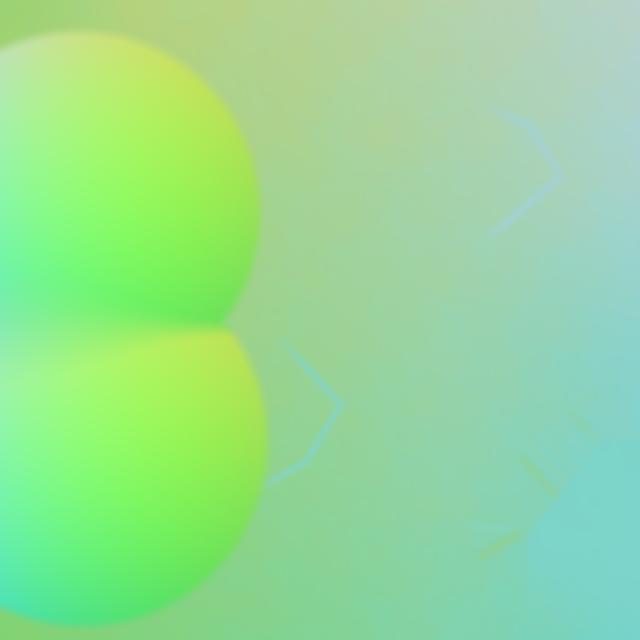
A three.js fragment shader for this texture map:

```glsl
// Two soft green globes against a pastel gradient with faint bent streaks and a stepped teal patch.
varying vec2 vUv;

vec2 hashGradient(vec2 cell) {
  float angle = 6.2832 * fract(sin(dot(cell, vec2(127.1, 311.7))) * 43758.5);
  return vec2(cos(angle), sin(angle));
}

float gradientNoise(vec2 p) {
  vec2 i = floor(p), f = fract(p);
  vec2 u = f * f * f * (f * (f * 6.0 - 15.0) + 10.0);
  vec2 e = vec2(0.0, 1.0);
  float low = mix(dot(hashGradient(i), f), dot(hashGradient(i + e.yx), f - e.yx), u.x);
  float high = mix(dot(hashGradient(i + e), f - e), dot(hashGradient(i + e.yy), f - e.yy), u.x);
  return mix(low, high, u.y);
}

float segmentDistance(vec2 p, vec2 a, vec2 b) {
  vec2 along = b - a;
  return length(p - a - along * clamp(dot(p - a, along) / dot(along, along), 0.0, 1.0));
}

// Soft line that fades out towards both ends
float streak(vec2 p, vec2 a, vec2 b, float width) {
  float ends = smoothstep(0.0, 0.03, distance(p, a)) * smoothstep(0.0, 0.03, distance(p, b));
  return ends * (1.0 - smoothstep(0.1 * width, width, segmentDistance(p, a, b)));
}

// Bent line through four points
float chevron(vec2 p, vec2 a, vec2 b, vec2 c, vec2 d) {
  float dist = min(segmentDistance(p, a, b), min(segmentDistance(p, b, c), segmentDistance(p, c, d)));
  float ends = smoothstep(0.0, 0.08, distance(p, a)) * smoothstep(0.0, 0.05, distance(p, d));
  return ends * (1.0 - smoothstep(0.001, 0.011, dist));
}

// Shading over a globe, with n as its local position
vec3 globeColor(vec2 n) {
  return vec3(0.54 + 0.26 * n.y + 0.05 * n.x,
              0.985 - 0.105 * dot(n, n),
              0.46 - 0.35 * n.x + 0.23 * n.x * n.x + 0.07 * n.y * n.y);
}

vec3 backdrop(vec2 p) {
  vec3 color = vec3(0.51 + 0.2 * p.y, 0.825, 0.45 + 0.2 * p.x + 0.15 * p.x * p.x);
  color.r -= 0.1 * (1.0 - smoothstep(0.0, 0.25, p.x)) * smoothstep(0.8, 1.0, p.y);
  color.r -= 0.06 * smoothstep(0.65, 1.0, p.x) * (1.0 - smoothstep(0.4, 0.75, p.y));
  // Blotchy mottling
  float mottle = gradientNoise(p * 12.0) + 0.6 * gradientNoise(p * 31.0 + 7.0);
  return color + mottle * vec3(0.018, -0.004, -0.026);
}

// Teal corner with a stair-stepped diagonal side
float steppedPatch(vec2 p) {
  float row = p.y * 64.0;
  float stepY = (floor(row) + smoothstep(0.85, 1.0, fract(row))) / 64.0;
  float edge = max(0.823, 0.9375 + (stepY - 0.3) * 0.787);
  float inside = smoothstep(edge - 0.002, edge + 0.002, p.x);
  inside *= 1.0 - smoothstep(0.311, 0.314, p.y);
  return inside * smoothstep(-0.05, 0.16, p.y + 0.5 * (p.x - 0.9));
}

void main() {
  vec2 p = vUv;
  vec3 color = backdrop(p);

  // Faint diagonal ribbing around the patch
  float ribArea = smoothstep(0.75, 0.88, p.x) * (1.0 - smoothstep(0.28, 0.4, p.y));
  color += 0.008 * ribArea * sin((p.x + p.y * 0.95) * 170.0) * vec3(1.0, 0.0, -1.0);
  color = mix(color, vec3(0.49, 0.83, 0.79), 0.9 * steppedPatch(p));

  // Olive dashes and a pale dash beside the patch
  float olive = streak(p, vec2(0.735, 0.118), vec2(0.825, 0.177), 0.015);
  olive += 0.7 * streak(p, vec2(0.800, 0.300), vec2(0.880, 0.215), 0.013);
  olive += 0.4 * streak(p, vec2(0.875, 0.370), vec2(0.943, 0.303), 0.014);
  color = mix(color, vec3(0.56, 0.81, 0.58), 0.75 * olive);
  float pale = streak(p, vec2(0.700, 0.182), vec2(0.825, 0.170), 0.012);
  color = mix(color, vec3(0.52, 0.83, 0.77), 0.4 * pale);

  // Bent streaks
  float upperBend = chevron(p, vec2(0.745, 0.840), vec2(0.827, 0.805), vec2(0.877, 0.724), vec2(0.753, 0.620));
  color = mix(color, vec3(0.64, 0.82, 0.84), 0.75 * upperBend);
  float lowerBend = chevron(p, vec2(0.425, 0.484), vec2(0.533, 0.368), vec2(0.479, 0.279), vec2(0.395, 0.232));
  color = mix(color, vec3(0.53, 0.83, 0.74), 0.85 * lowerBend);

  // Globes, with a seam that sharpens towards the notch
  vec2 upper = (p - vec2(0.124, 0.668)) / 0.283;
  vec2 lower = (p - vec2(0.130, 0.310)) / 0.289;
  float seamWidth = mix(0.105, 0.018, smoothstep(0.0, 0.35, p.x));
  float seam = smoothstep(-seamWidth, seamWidth, p.y - 0.487);
  vec3 globes = mix(globeColor(lower) + vec3(0.02, 0.0, 0.0), globeColor(upper), seam);
  float outside = min((length(upper) - 1.0) * 0.283, (length(lower) - 1.0) * 0.289);
  color = mix(globes, color, smoothstep(-0.012, 0.011, outside));

  gl_FragColor = vec4(color, 1.0);
}
```
